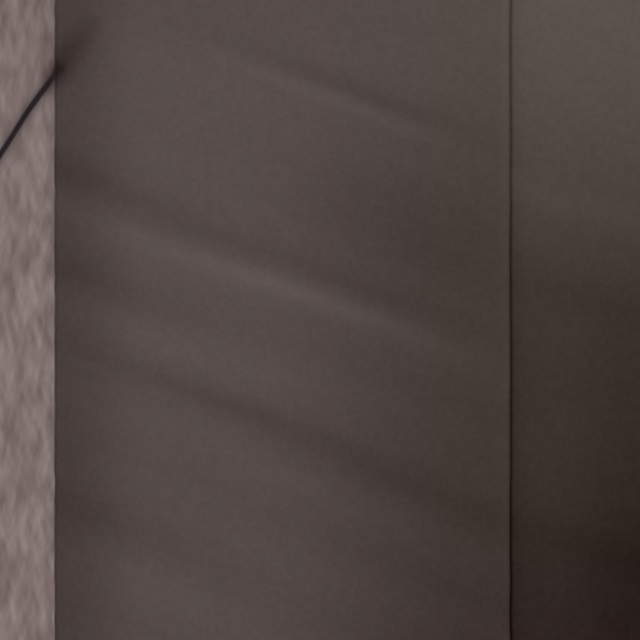
This texture is drawn by a WebGL 1 fragment shader. Its source:

```glsl
precision highp float;
// Draped brown fabric with soft diagonal folds and a vertical seam, beside a
// pale fibrous strip crossed by a dark cord. Folds are Gaussian ridges in a
// sheared coordinate; fibres and grain come from layered value noise.
uniform vec2 u_resolution;

float hash(vec2 p) {
  vec3 q = fract(vec3(p.xyx) * 0.1031);
  q += dot(q, q.yzx + 33.33);
  return fract((q.x + q.y) * q.z);
}

float noise(vec2 p) {
  vec2 cell = floor(p), f = fract(p);
  f = f * f * (3.0 - 2.0 * f);
  return mix(mix(hash(cell), hash(cell + vec2(1.0, 0.0)), f.x),
             mix(hash(cell + vec2(0.0, 1.0)), hash(cell + 1.0), f.x), f.y);
}

float fbm(vec2 p) {
  float sum = 0.0, gain = 0.5;
  for (int i = 0; i < 4; i++) {
    sum += gain * noise(p);
    p = p * 2.03 + 17.0;
    gain *= 0.5;
  }
  return sum;
}

float bump(float x, float center, float width) {
  float d = (x - center) / width;
  return exp(-d * d);
}

float segmentDistance(vec2 p, vec2 a, vec2 b) {
  vec2 ab = b - a;
  return length(p - a - ab * clamp(dot(p - a, ab) / dot(ab, ab), 0.0, 1.0));
}

// Light and dark creases descending to the right; y is measured downward.
float folds(float x, float y) {
  float v = y - 0.37 * x + 0.012 * (noise(vec2(x * 4.0, y * 3.0)) - 0.5);
  float middle = bump(x, 0.45, 0.28);
  float left = bump(x, 0.13, 0.17);
  float right = bump(x, 0.62, 0.2);
  float shade = 0.026 * bump(v, 0.288, 0.018) * middle;
  shade -= 0.026 * bump(v, 0.245, 0.026) * middle;
  shade -= 0.020 * bump(v, 0.135, 0.07) * right;
  shade += 0.018 * bump(v, -0.035, 0.014) * bump(x, 0.55, 0.17);
  shade -= 0.024 * bump(v, -0.062, 0.018) * bump(x, 0.56, 0.18);
  shade -= 0.022 * bump(v, 0.225, 0.03) * left;
  shade -= 0.026 * bump(v, 0.385, 0.03) * left;
  shade += 0.014 * bump(v, 0.44, 0.035) * bump(x, 0.3, 0.16);
  shade -= 0.026 * bump(v, 0.505, 0.022) * bump(x, 0.36, 0.24);
  shade -= 0.018 * bump(v, 0.53, 0.03) * right;
  shade -= 0.020 * bump(v, 0.755, 0.04) * left;
  shade += 0.016 * bump(v, 0.83, 0.04) * bump(x, 0.25, 0.16);
  return shade + 0.022 * (fbm(vec2(x * 2.0, v * 17.0) + 5.0) - 0.47);
}

void main() {
  vec2 uv = gl_FragCoord.xy / u_resolution;
  float x = uv.x, y = 1.0 - uv.y;
  float pixel = 1.0 / u_resolution.x;

  // Main panel: lightest left of centre, falling off towards both sides
  float panel = 0.352 - 0.025 * y;
  panel -= 0.065 * smoothstep(0.36, 0.78, x) * smoothstep(-0.1, 0.4, y);
  panel -= 0.025 * smoothstep(0.45, 0.8, x) * smoothstep(0.4, 1.0, y);
  panel -= 0.055 * (1.0 - smoothstep(0.08, 0.24, x));
  panel -= 0.015 * bump(y, 0.0, 0.08);

  // Side panel beyond the seam, darkening downward
  float side = mix(0.355, 0.235, smoothstep(-0.05, 0.65, y));
  side -= 0.045 * smoothstep(0.65, 1.0, y);
  side -= 0.035 * smoothstep(0.85, 1.0, x) * smoothstep(0.2, 0.9, y);
  float sideV = y - 0.3 * (x - 0.8);
  side += 0.014 * bump(sideV, 0.29, 0.025) - 0.014 * bump(sideV, 0.43, 0.04);
  side -= 0.012 * bump(sideV, 0.82, 0.03);

  float seamX = 0.797 + 0.0012 * (noise(vec2(y * 22.0, 3.0)) - 0.5);
  float beyondSeam = smoothstep(-pixel, pixel, x - seamX);
  float light = mix(panel + folds(x, y), side, beyondSeam);
  light -= 0.075 * bump(x, seamX + 0.001, 0.0028);
  light -= 0.035 * beyondSeam * exp(-max(x - seamX, 0.0) / 0.014);
  light += 0.012 * bump(x, seamX - 0.008, 0.006) * (1.0 - y);

  // Fine woven grain
  light += 0.014 * (noise(uv * 210.0) - 0.5) + 0.008 * (noise(uv * 95.0) - 0.5);
  vec3 tint = mix(vec3(0.0, 0.041, 0.048), vec3(0.0, 0.033, 0.055),
                  smoothstep(0.5, 0.85, x) * (1.0 - smoothstep(0.75, 1.0, y)));
  vec3 color = vec3(light) - tint;

  // Pale strip with slanted fibres
  float fibre = fbm(vec2(x * 85.0 + y * 16.0, y * 26.0));
  float strand = noise(vec2(x * 130.0 - y * 28.0, y * 34.0 + 9.0));
  float pale = 0.50 + 0.16 * (fibre - 0.47) + 0.07 * (strand - 0.5);
  pale -= 0.03 * bump(y, 0.0, 0.2) + 0.02 * smoothstep(0.06, 0.085, x);
  vec3 strip = vec3(pale, pale - 0.058, pale - 0.068);
  float edge = 0.0855 + 0.001 * (noise(vec2(y * 60.0, 1.0)) - 0.5);
  color = mix(strip, color, smoothstep(-0.002, 0.002, x - edge));
  color -= 0.03 * bump(x, edge + 0.001, 0.003);

  // Cord over the strip, with a blurred shadow running onto the fabric
  vec2 p = vec2(x, y);
  float bend = 0.005 * bump(x, 0.045, 0.03);
  float cord = segmentDistance(p + vec2(0.0, bend), vec2(-0.02, 0.272), vec2(0.092, 0.108));
  float halo = segmentDistance(p, vec2(0.088, 0.107), vec2(0.15, 0.045));
  color -= 0.075 * exp(-halo * halo / 0.0007) * (1.0 - smoothstep(0.08, 0.19, x));
  color *= 1.0 - 0.3 * exp(-cord * cord / 0.00012);
  float cordMask = (1.0 - smoothstep(0.0015, 0.0065, cord)) * (1.0 - smoothstep(0.075, 0.1, x));
  color = mix(color, vec3(0.14, 0.115, 0.125), 0.92 * cordMask);

  gl_FragColor = vec4(clamp(color, 0.0, 1.0), 1.0);
}
```
